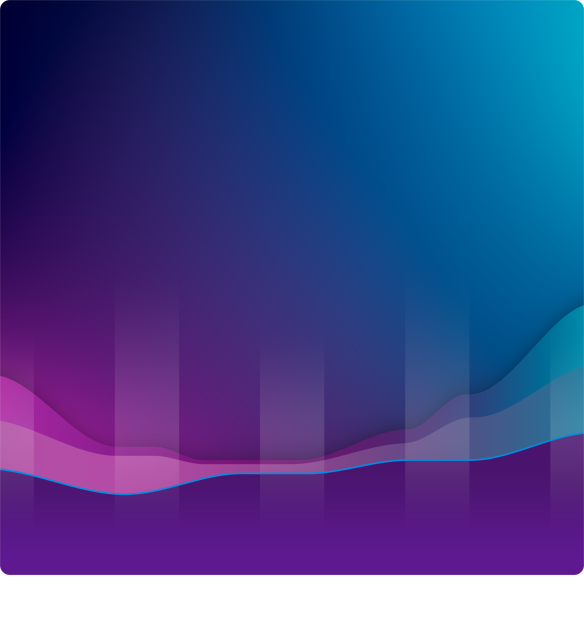
Give the GLSL for this background, as a WebGL 2 fragment shader.

```glsl
#version 300 es
precision highp float;
// Rounded card with a navy, violet and teal glow, faint bars and layered waves.

uniform vec2 u_resolution;
out vec4 fragColor;

// Smooth cubic through four colours spaced evenly over 0..1.
vec3 cubicBlend(vec3 a, vec3 b, vec3 c, vec3 d, float t) {
  float u = 3.0 * t;
  return -a * (u - 1.0) * (u - 2.0) * (u - 3.0) / 6.0
       + b * u * (u - 2.0) * (u - 3.0) / 2.0
       - c * u * (u - 1.0) * (u - 3.0) / 2.0
       + d * u * (u - 1.0) * (u - 2.0) / 6.0;
}

// Colour mesh; negative red makes the crisp edge of the teal area.
vec3 glow(float x, float depth) {
  vec3 top = cubicBlend(vec3(-0.2, 0.0, 0.2), vec3(0.05, 0.14, 0.36),
                        vec3(-0.2, 0.39, 0.62), vec3(-0.5, 0.64, 0.76), x);
  vec3 upper = cubicBlend(vec3(0.01, 0.0, 0.25), vec3(0.14, 0.16, 0.42),
                          vec3(-0.06, 0.33, 0.57), vec3(-0.3, 0.58, 0.73), x);
  vec3 lower = cubicBlend(vec3(0.24, 0.05, 0.37), vec3(0.25, 0.15, 0.45),
                          vec3(0.09, 0.28, 0.53), vec3(-0.3, 0.41, 0.62), x);
  vec3 base = cubicBlend(vec3(0.68, 0.13, 0.62), vec3(0.4, 0.12, 0.49),
                         vec3(0.23, 0.2, 0.46), vec3(0.05, 0.33, 0.53), x);
  return clamp(cubicBlend(top, upper, lower, base, depth), 0.0, 1.0);
}

// Wave heights as sums of smooth steps.
float backWave(float x) {
  return 0.453 - 0.1225 * smoothstep(-0.014, 0.2, x) - 0.0228 * smoothstep(0.264, 0.349, x)
       + 0.0527 * smoothstep(0.513, 0.698, x) + 0.0598 * smoothstep(0.698, 0.798, x)
       + 0.1553 * smoothstep(0.805, 1.018, x);
}

float middleWave(float x) {
  return 0.3775 - 0.0627 * smoothstep(-0.028, 0.2, x) - 0.0142 * smoothstep(0.264, 0.349, x)
       + 0.0356 * smoothstep(0.499, 0.698, x) + 0.0442 * smoothstep(0.691, 0.805, x)
       + 0.0912 * smoothstep(0.812, 1.026, x);
}

float frontWave(float x) {
  return 0.2934 - 0.0442 * smoothstep(-0.028, 0.214, x) + 0.0356 * smoothstep(0.214, 0.413, x)
       + 0.0228 * smoothstep(0.527, 0.698, x) + 0.047 * smoothstep(0.805, 1.018, x);
}

float roundedBox(vec2 p, vec2 halfSize, float radius) {
  vec2 q = abs(p) - halfSize + radius;
  return length(max(q, 0.0)) + min(max(q.x, q.y), 0.0) - radius;
}

// Evenly spaced light bars, every second one taller.
float barLight(vec2 p, float soft) {
  float cell = (p.x - 0.003) / 0.2486 + 0.5;
  float offset = abs(fract(cell) - 0.5) * 0.2486;
  float barTop = mix(0.54, 0.645, mod(floor(cell), 2.0));
  float fade = (1.0 - smoothstep(0.34, barTop, p.y)) * smoothstep(0.17, 0.36, p.y);
  return 0.13 * fade * (1.0 - smoothstep(0.055 - soft, 0.055 + soft, offset));
}

void main() {
  vec2 p = gl_FragCoord.xy / u_resolution * vec2(1.0, 1.094);
  float soft = 0.75 / u_resolution.x;
  vec3 color = glow(p.x, min((1.094 - p.y) / 0.7265, 1.05));

  // Back wave and its soft shadow
  float above = p.y - backWave(p.x);
  color *= 1.0 - 0.2 * exp(-max(above, 0.0) / 0.018);
  vec3 backColor = cubicBlend(vec3(0.67, 0.15, 0.63), vec3(0.5, 0.09, 0.5),
                              vec3(0.33, 0.14, 0.44), vec3(-0.15, 0.55, 0.67), p.x);
  color = mix(color, max(backColor, 0.0), 1.0 - smoothstep(-soft, soft, above));

  // Paler middle wave
  above = p.y - middleWave(p.x);
  vec3 middleColor = cubicBlend(vec3(0.68, 0.3, 0.63), vec3(0.66, 0.28, 0.62),
                                vec3(0.43, 0.28, 0.53), vec3(0.12, 0.48, 0.62), p.x);
  color = mix(color, middleColor, 1.0 - smoothstep(-soft, soft, above));

  // Purple ground with a bright blue rim
  above = p.y - frontWave(p.x);
  vec3 ground = mix(vec3(0.37, 0.1, 0.57), vec3(0.29, 0.08, 0.43), smoothstep(0.12, 0.3, p.y));
  color = mix(color, ground, 1.0 - smoothstep(-soft, soft, above));
  color = mix(color, vec3(1.0), barLight(p, soft));
  float rim = 1.0 - smoothstep(0.0014 - soft, 0.0014 + soft, abs(above));
  color = mix(color, vec3(0.0, 0.56, 0.88), rim);

  // White page around the card
  float card = roundedBox(p - vec2(0.5, 0.6026), vec2(0.5, 0.4914), 0.017);
  color = mix(color, vec3(1.0), smoothstep(-soft, soft, card));
  fragColor = vec4(color, 1.0);
}
```
